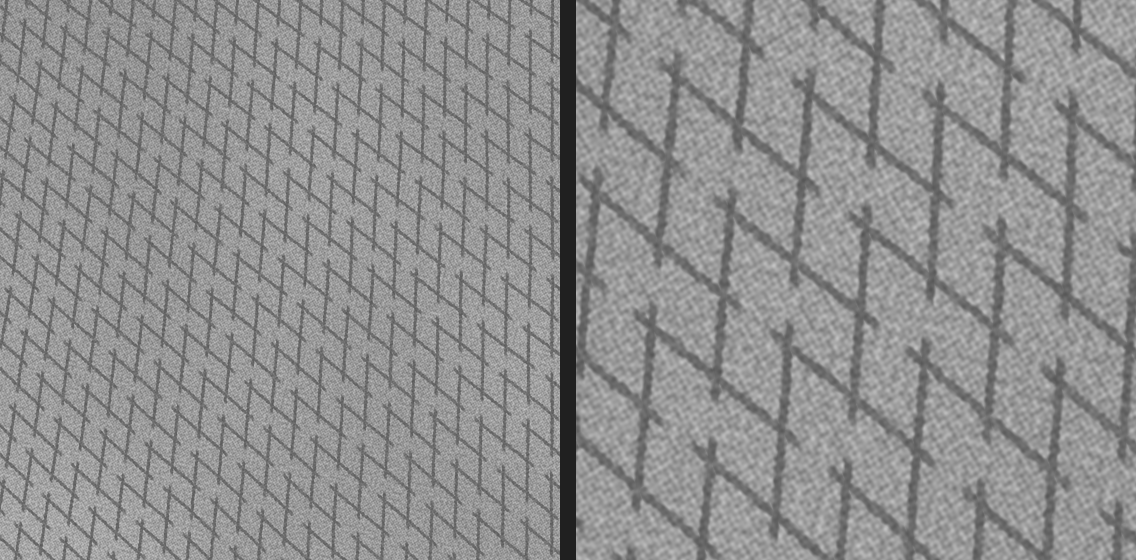
Left: the whole. Right: its middle third, enlarged.
A Shadertoy shader for this texture:

```glsl
vec2 hashGradient(vec2 cell) {
    vec3 h = fract(cell.xyx * vec3(0.1031, 0.1030, 0.0973));
    h += dot(h, h.yzx + 33.33);
    float angle = 6.2832 * fract((h.x + h.y) * h.z);
    return vec2(cos(angle), sin(angle));
}

float gradientNoise(vec2 p) {
    vec2 i = floor(p), f = fract(p);
    vec2 w = f * f * f * (f * (f * 6.0 - 15.0) + 10.0);
    float a = dot(hashGradient(i), f);
    float b = dot(hashGradient(i + vec2(1, 0)), f - vec2(1, 0));
    float c = dot(hashGradient(i + vec2(0, 1)), f - vec2(0, 1));
    float d = dot(hashGradient(i + vec2(1, 1)), f - vec2(1, 1));
    return mix(mix(a, b, w.x), mix(c, d, w.x), w.y);
}

// Dashes on the integer lines of "across", broken once every three cells of "along"
float dashedLines(float across, float along, float shift, float rough) {
    float index = round(across);
    float scale = length(vec2(dFdx(across), dFdy(across))) * iResolution.y;
    float dist = abs(across - index) / scale + rough * 0.0012;
    float stroke = 1.0 - smoothstep(0.0012, 0.0042, dist);
    float fromGap = abs(mod(along + index + shift, 3.0) - 1.5);
    return stroke * smoothstep(0.16, 0.28, fromGap + rough * 0.05);
}

void mainImage(out vec4 fragColor, in vec2 fragCoord) {
    vec2 p = fragCoord / iResolution.y;

    // Skewed lattice whose two directions drift across the draped cloth
    vec2 bent = p + 0.004 * vec2(gradientNoise(p * 5.0), gradientNoise(p * 5.0 + 19.7));
    float x = bent.x, y = bent.y;
    float u = 23.0 * (x - 0.16 * y * (1.0 - x)) + 0.35;
    float v = 20.0 * (y + 0.95 * x - 0.12 * x * x - 0.15 * x * y) + 0.2;

    // Fine plain weave with uneven yarn
    vec2 thread = mat2(0.97, 0.24, -0.24, 0.97) * p;
    float weave = sin(thread.x * 1200.0) * sin(thread.y * 1130.0);
    float grain = gradientNoise(thread * 235.0 + 3.3);
    float slub = gradientNoise(thread * vec2(60.0, 110.0));

    // Soft light over the cloth, brightest at the lower left
    float shade = 0.605 + 0.05 * gradientNoise(p * 2.5 + 7.1);
    shade += 0.035 * exp(-6.0 * dot(p, p)) - 0.02 * (1.0 - p.x) * p.y;

    // Worn ink of the two dash families
    float steep = dashedLines(u, v, 1.0, grain);
    float slanted = dashedLines(v, u, 2.0, grain);
    float wear = 0.93 + 0.3 * slub;
    float ink = clamp(max(steep, slanted * 0.92) * wear, 0.0, 1.0);

    float texture_ = 0.045 * weave + 0.17 * grain + 0.04 * slub;
    float gray = mix(shade + texture_, 0.395 + 0.5 * texture_, ink);
    fragColor = vec4(vec3(gray), 1.0);
}
```
